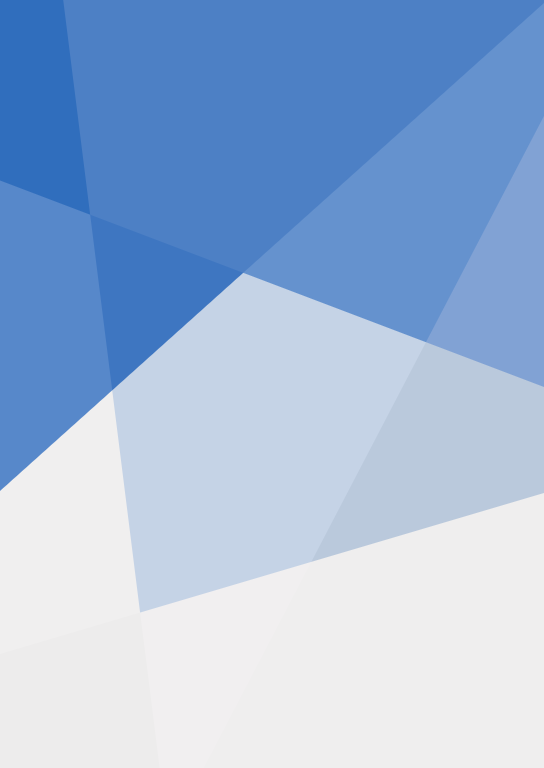
Give the GLSL for this background, as a WebGL 1 fragment shader.

```glsl
precision highp float;

uniform vec2 u_resolution;

// Dividing lines as (start.xy, end.xy) in canvas fractions
const vec4 STEEP_LINE   = vec4(0.1162, 1.0, 0.2934, 0.0);
const vec4 FALLING_LINE = vec4(0.0, 0.7650, 1.0, 0.4961);
const vec4 RISING_LINE  = vec4(0.0, 0.3607, 1.0, 0.9961);
const vec4 RIGHT_LINE   = vec4(1.0, 0.8490, 0.3745, 0.0);
const vec4 BASE_LINE    = vec4(0.0, 0.1484, 1.0, 0.3581);

// Blue facets
const vec3 DEEP_BLUE  = vec3(0.188, 0.431, 0.741);
const vec3 ROYAL_BLUE = vec3(0.302, 0.502, 0.773);
const vec3 SKY_BLUE   = vec3(0.341, 0.533, 0.792);
const vec3 COBALT     = vec3(0.243, 0.463, 0.757);
const vec3 AZURE      = vec3(0.396, 0.573, 0.808);
const vec3 PERIWINKLE = vec3(0.506, 0.635, 0.831);

// Pale facets
const vec3 ICE        = vec3(0.773, 0.827, 0.902);
const vec3 MIST       = vec3(0.729, 0.788, 0.863);
const vec3 PAPER      = vec3(0.941, 0.937, 0.937);
const vec3 WARM_GREY  = vec3(0.929, 0.925, 0.925);
const vec3 SOFT_WHITE = vec3(0.945, 0.937, 0.941);
const vec3 LIGHT_GREY = vec3(0.937, 0.933, 0.933);

// Smooth coverage of the half-plane to the left of the line's direction
float leftSide(vec4 line) {
  vec2 start = line.xy * u_resolution;
  vec2 along = normalize(line.zw * u_resolution - start);
  vec2 offset = gl_FragCoord.xy - start;
  float signedDistance = along.x * offset.y - along.y * offset.x;
  return clamp(signedDistance + 0.5, 0.0, 1.0);
}

void main() {
  float eastOfSteep  = leftSide(STEEP_LINE);
  float eastOfRight  = leftSide(RIGHT_LINE);
  float aboveFalling = leftSide(FALLING_LINE);
  float aboveRising  = leftSide(RISING_LINE);
  float aboveBase    = leftSide(BASE_LINE);

  // Facets above the rising diagonal
  vec3 upperLeft = mix(mix(SKY_BLUE, COBALT, eastOfSteep),
                       mix(DEEP_BLUE, ROYAL_BLUE, eastOfSteep),
                       aboveFalling);

  // Facets below it, from the floor upward
  vec3 floorTone = mix(WARM_GREY, mix(SOFT_WHITE, LIGHT_GREY, eastOfRight), eastOfSteep);
  vec3 middle = mix(PAPER, mix(ICE, MIST, eastOfRight), eastOfSteep);
  vec3 upperRight = mix(AZURE, PERIWINKLE, eastOfRight);
  vec3 lowerRight = mix(mix(floorTone, middle, aboveBase), upperRight, aboveFalling);

  gl_FragColor = vec4(mix(lowerRight, upperLeft, aboveRising), 1.0);
}
```
